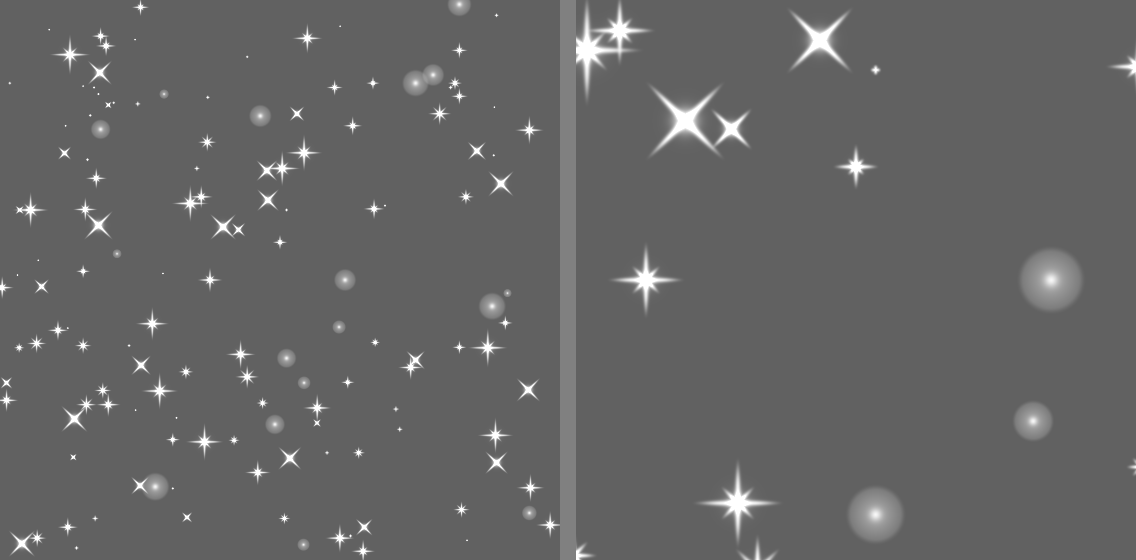
Left, the full canvas; right, a detail of the centre.
Write a three.js fragment shader that draws this background.

```glsl
// White sparkles scattered on flat grey: diagonal crosses, long-armed stars,
// even eight-point bursts, soft glowing discs and tiny specks.
// One loop hashes a place and size for each sprite and screens it over the grey.

varying vec2 vUv;

const vec3 BACKGROUND = vec3(0.38);
const vec3 SPARKLE = vec3(1.0);
const float SEED = 4.7;
const float SOFT = 0.0009;              // least blur of any edge

// Running totals of sprites, kind by kind
const int CROSS_END = 26;
const int STAR_END = 70;
const int BURST_END = 88;
const int DISC_END = 105;
const int SPRITE_COUNT = 142;

// Smallest and largest radius of each kind
const vec2 CROSS_SIZE = vec2(0.006, 0.040);
const vec2 STAR_SIZE = vec2(0.013, 0.039);
const vec2 BURST_SIZE = vec2(0.009, 0.024);
const vec2 DISC_SIZE = vec2(0.008, 0.027);
const vec2 SPECK_SIZE = vec2(0.002, 0.007);

vec3 hash3(float n) {
  return fract(sin(n * vec3(12.9898, 78.233, 37.719) + SEED) * 43758.5453);
}

vec2 turn45(vec2 p) {
  return vec2(p.x + p.y, p.y - p.x) * 0.70711;
}

float blob(vec2 p, float radius) {
  return exp(-dot(p, p) / (radius * radius));
}

// Horizontal needle, tapering and fading towards both tips
float needle(vec2 p, float reach, float thickness) {
  float taper = clamp(1.0 - abs(p.x) / reach, 0.0, 1.0);
  float width = thickness * reach * taper + SOFT;
  return smoothstep(0.0, 0.65, taper) * exp(-p.y * p.y / (width * width));
}

float spikes(vec2 p, float reach, float thickness) {
  return max(needle(p, reach, thickness), needle(p.yx, reach, thickness));
}

float diagonalCross(vec2 p, float size) {
  float arms = spikes(turn45(p), size, 0.045);
  return arms + blob(p, 0.16 * size + SOFT) + 0.15 * blob(p, 0.3 * size);
}

// Eight arms; shortArm is the reach of the diagonals relative to the others
float eightPoint(vec2 p, float size, float shortArm) {
  float arms = max(0.85 * spikes(p, size, 0.042),
                   0.75 * spikes(turn45(p), size * shortArm, 0.05));
  return arms + blob(p, 0.14 * size + SOFT) + 0.18 * blob(p, 0.32 * size);
}

float glowDisc(vec2 p, float size) {
  float r = length(p) / size;
  float halo = (1.0 - smoothstep(0.78, 1.0, r)) * (0.1 + 0.4 * (1.0 - r));
  return halo + 0.45 * exp(-25.0 * r * r);
}

float speck(vec2 p, float size) {
  return 0.6 * spikes(p, size, 0.08) + 0.5 * blob(p, 0.22 * size + SOFT);
}

float sizeIn(vec2 range, float t) {
  return mix(range.x, range.y, t);
}

void main() {
  float uncovered = 1.0;

  for (int i = 0; i < SPRITE_COUNT; i++) {
    vec3 h = hash3(float(i) + 1.0);
    vec2 p = vUv - h.xy;
    float cover;

    if (i < CROSS_END) {
      cover = diagonalCross(p, sizeIn(CROSS_SIZE, pow(h.z, 1.5)));
    } else if (i < STAR_END) {
      cover = eightPoint(p, sizeIn(STAR_SIZE, pow(h.z, 1.4)), 0.52);
    } else if (i < BURST_END) {
      cover = eightPoint(p, sizeIn(BURST_SIZE, h.z), 0.85);
    } else if (i < DISC_END) {
      cover = glowDisc(p, sizeIn(DISC_SIZE, h.z));
    } else {
      cover = speck(p, sizeIn(SPECK_SIZE, h.z * h.z));
    }
    uncovered *= 1.0 - clamp(cover, 0.0, 1.0);
  }

  gl_FragColor = vec4(mix(SPARKLE, BACKGROUND, uncovered), 1.0);
}
```
